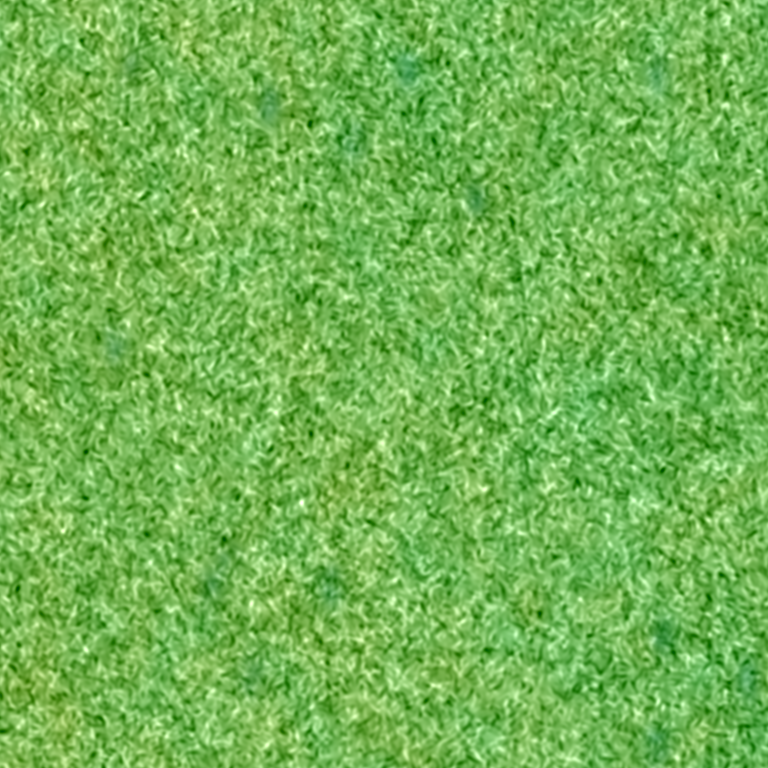
A WebGL 1 fragment shader for this texture:

```glsl
precision highp float;
// Short mown lawn: fine light and dark blades with soft hue patches and a few dull tufts.
uniform vec2 u_resolution;

vec3 hash3(vec2 p) {
  vec3 q = fract(p.xyx * vec3(0.1031, 0.1030, 0.0973));
  q += dot(q, q.yxz + 33.33);
  return fract((q.xxy + q.yzz) * q.zyx);
}

// Sum of randomly turned light and dark strokes, one per cell; about unit variance
float blades(vec2 p, float turn) {
  vec2 cell = floor(p);
  float sum = 0.0;
  for (int j = -2; j <= 2; j++) {
    for (int i = -2; i <= 2; i++) {
      vec2 id = cell + vec2(float(i), float(j));
      vec3 rnd = hash3(id + 17.0);
      vec2 d = p - id - rnd.xy;
      float angle = turn + (hash3(id + 291.0).x - 0.5) * 2.6;
      float c = cos(angle), s = sin(angle);
      float across = c * d.x + s * d.y;
      float along = c * d.y - s * d.x;
      float stroke = exp(-2.0 * across * across - 1.02 * along * along);
      sum += (rnd.z * 2.0 - 1.0) * stroke * cos(2.0 * across);
    }
  }
  return sum * 2.0;
}

// Slow warped sines, roughly -1 to 1
float drift(vec2 p) {
  vec2 w = p + 0.6 * sin(p.yx * 1.7 + vec2(0.4, 2.1));
  return 0.5 * sin(w.x * 1.3 + w.y * 0.7) + 0.3 * sin(w.y * 2.3 - w.x * 1.1 + 1.0)
       + 0.2 * sin(w.x * 3.9 + w.y * 3.1 + 4.0);
}

// Sparse, upright, ragged spots
float tufts(vec2 p) {
  vec2 cell = floor(p);
  float cover = 0.0;
  for (int j = -1; j <= 1; j++) {
    for (int i = -1; i <= 1; i++) {
      vec2 id = cell + vec2(float(i), float(j));
      vec3 rnd = hash3(id + 63.0);
      vec2 d = (p - id - rnd.xy) * vec2(9.0, 5.5);
      cover += step(0.75, rnd.z) * exp(-dot(d, d));
    }
  }
  return min(cover, 1.0);
}

void main() {
  vec2 uv = gl_FragCoord.xy / u_resolution.y;

  // Fine grain over faint clumps
  float turn = 0.15 + 0.35 * drift(uv * 6.0);
  float fine = blades(uv * 168.0, turn);
  float clump = blades(uv * 62.0 + 40.0, turn);
  float patchy = drift(uv * 11.0 + 3.0);
  float light = fine * (0.93 + 0.1 * patchy) + 0.24 * clump
              + 0.16 * drift(uv * 5.0 + 8.0);

  // Dull tufts darken and soften the grain
  float tuft = tufts(uv * 7.0) * (0.8 + 0.2 * clump);
  light = mix(light, light * 0.6 - 1.0, clamp(tuft, 0.0, 1.0));

  vec3 grass = vec3(0.455, 0.71, 0.33) + light * vec3(0.118, 0.094, 0.121);

  // Warm yellow-green to cool green, cooler toward the right
  float cool = 0.7 * (uv.x - 0.5) + 0.35 * drift(uv * 8.0 + 21.0)
             + 0.22 * blades(uv * 24.0 + 90.0, 0.0);
  grass += cool * vec3(-0.055, 0.006, 0.03);
  grass += tuft * vec3(-0.05, -0.02, 0.09);

  gl_FragColor = vec4(clamp(grass, 0.0, 1.0), 1.0);
}
```
